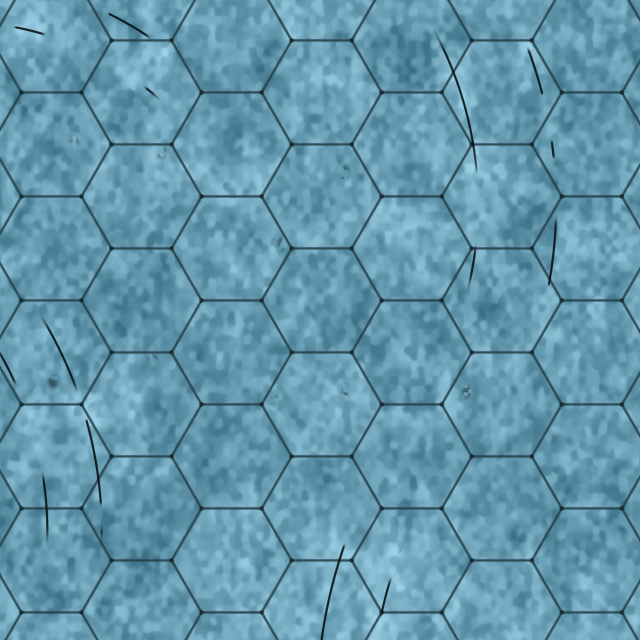
A Shadertoy shader for this pattern:

```glsl
// Mottled blue hexagon tiles with dark joints, broken arc scratches and faint smudges.

float hash(vec2 p) {
    return fract(sin(dot(p, vec2(127.1, 311.7))) * 43758.5);
}

// Smooth cellular noise: scattered tones blended by distance
float softCells(vec2 p) {
    vec2 cell = floor(p);
    float tone = 0.0, total = 0.0;
    for (int j = -1; j <= 1; j++)
    for (int i = -1; i <= 1; i++) {
        vec2 c = cell + vec2(i, j);
        vec2 d = c + 0.15 + 0.7 * vec2(hash(c), hash(c + 41.3)) - p;
        float weight = exp(-5.0 * dot(d, d));
        tone += weight * hash(c + 17.7);
        total += weight;
    }
    return tone / total;
}

// Offset from the nearest centre of a flat-topped hexagon of height 1
vec2 hexLocal(vec2 p) {
    vec2 period = vec2(sqrt(3.0), 1.0);
    vec2 a = mod(p + 0.5 * period, period) - 0.5 * period;
    vec2 b = mod(p, period) - 0.5 * period;
    return dot(a, a) < dot(b, b) ? a : b;
}

// Pairs of concentric arcs; x is ink, y is the pale scuffing around them
vec2 scratches(vec2 uv, float px) {
    // Centre, inner radius, spacing
    vec4 arcs[4] = vec4[4](
        vec4(-0.065, 0.499, 0.467, 0.067), vec4(0.176, 0.681, 0.571, 0.122),
        vec4(-0.488, 0.169, 0.562, 0.085), vec4(1.279, -0.108, 0.699, 0.085));
    // Middle angle, half sweep
    vec2 sweeps[4] = vec2[4](vec2(1.14, 0.32), vec2(0.16, 0.44),
                             vec2(0.26, 0.30), vec2(2.90, 0.13));
    vec2 wear = vec2(0.0);
    for (int i = 0; i < 4; i++)
    for (int k = 0; k < 2; k++) {
        vec2 d = uv - arcs[i].xy;
        float radius = arcs[i].z + float(k) * arcs[i].w;
        float angle = atan(d.y, d.x);
        float gap = abs(length(d) - radius);
        float fade = 1.0 - smoothstep(0.8, 1.0, abs(angle - sweeps[i].x) / sweeps[i].y);
        float breaks = softCells(vec2(angle * radius * 17.0, float(2 * i + k) * 7.3));
        float ink = smoothstep(0.42, 0.58, breaks) * fade;
        ink *= 1.0 - smoothstep(0.0013 - px * 0.5, 0.0013 + px, gap);
        wear.x = max(wear.x, ink);
        wear.y += fade * exp(-gap * gap / 0.0008);
    }
    return wear;
}

// Sparse soft spots scattered over a coarse grid
float smudges(vec2 uv) {
    vec2 cell = floor(uv * 6.0);
    vec2 centre = (cell + 0.2 + 0.6 * vec2(hash(cell + 3.1), hash(cell + 8.6))) / 6.0;
    float present = step(0.72, hash(cell + 5.4));
    float spot = 1.0 - smoothstep(0.002, 0.014, length((uv - centre) * vec2(1.2, 0.8)));
    return present * spot * smoothstep(0.35, 0.65, softCells(uv * 160.0));
}

void mainImage(out vec4 fragColor, in vec2 fragCoord) {
    vec2 uv = fragCoord / iResolution.y;
    float px = 1.0 / iResolution.y;

    // Tile geometry
    float tileHeight = 0.1625;
    vec2 p = (uv - vec2(0.5026, 0.5306)) / tileHeight;
    vec2 local = hexLocal(p);
    vec2 tile = round((p - local) * vec2(2.0 / sqrt(3.0), 2.0));
    vec2 q = abs(local);
    float edge = tileHeight * (0.5 - max(q.y, dot(q, vec2(0.866, 0.5))));
    float corner = tileHeight * min(length(q - vec2(0.577, 0.0)), length(q - vec2(0.289, 0.5)));

    // Mottled surface with a slight shade per tile
    float mottle = 0.19 * (softCells(uv * vec2(95.0, 78.0)) - 0.5)
                 + 0.15 * (softCells(uv * vec2(40.0, 28.0) + 13.0) - 0.5)
                 + 0.09 * (softCells(uv * 9.0 + 31.0) - 0.5)
                 + 0.03 * (hash(tile) - 0.5);
    vec3 color = vec3(0.402, 0.612, 0.70) + mottle;

    // Pale scuffing and smudges
    vec2 wear = scratches(uv, px);
    color += 0.09 * wear.y * smoothstep(0.3, 0.7, softCells(uv * vec2(22.0, 15.0) + 57.0));
    color *= 1.0 - 0.4 * smudges(uv);

    // Joints, darker where they meet
    float blur = max(px, 0.0015);
    float joint = 1.0 - smoothstep(0.0019 - blur, 0.0019 + blur, edge);
    float knot = 1.0 - smoothstep(0.0035 - blur, 0.0035 + blur, corner);
    color = mix(color, vec3(0.15, 0.25, 0.29), 0.88 * joint);
    color = mix(color, vec3(0.07, 0.12, 0.14), 0.75 * knot);

    // Scratch ink
    color = mix(color, vec3(0.04, 0.07, 0.08), 0.92 * wear.x);
    fragColor = vec4(color, 1.0);
}
```
